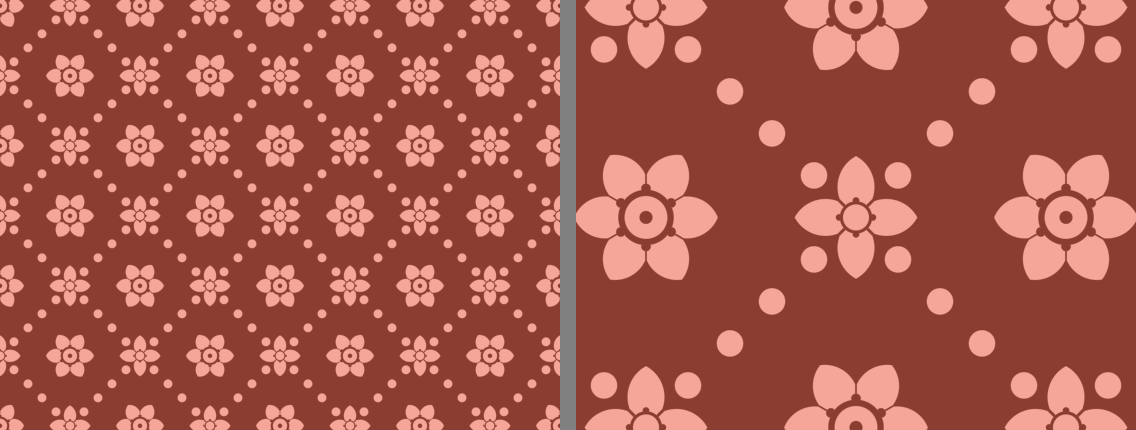
Left: the whole. Right: its middle third, enlarged.
Give the GLSL for this pattern, as a Shadertoy shader.

```glsl
// Two-tone floral lattice: six-petal and four-petal blossoms alternate on a
// checkerboard, with dotted diagonals joining the four-petal ones.
// Folded angles and circle arcs form the petals; one distance sets the colour.

float disc(vec2 p, float radius) {
    return length(p) - radius;
}

// Fold the plane into one sector around the +x axis, with y mirrored.
vec2 foldSector(vec2 p, float sector) {
    float angle = atan(p.y, p.x);
    angle -= sector * round(angle / sector);
    return length(p) * vec2(cos(angle), abs(sin(angle)));
}

// Pointed petal along +x: the overlap of two equal circles.
float petal(vec2 p, float middle, float halfLength, float halfWidth) {
    float sum = halfLength * halfLength / halfWidth;
    float radius = 0.5 * (sum + halfWidth);
    float offset = 0.5 * (sum - halfWidth);
    return length(vec2(p.x - middle, p.y + offset)) - radius;
}

// Distance inward from the border between neighbouring petals.
float sectorInset(vec2 p, float sector) {
    return p.x * sin(0.5 * sector) - p.y * cos(0.5 * sector);
}

float sixPetalFlower(vec2 p) {
    float sector = radians(60.0);
    vec2 q = foldSector(p, sector);
    float d = petal(q, 0.195, 0.147, 0.1);
    d = max(d, 0.004 - sectorInset(q, sector));

    // Scalloped dark collar, then the eye with its pupil
    vec2 notch = 0.138 * vec2(cos(0.5 * sector), sin(0.5 * sector));
    d = max(d, -min(disc(q, 0.132), disc(q - notch, 0.023)));
    return min(d, max(disc(p, 0.102), -disc(p, 0.031)));
}

float fourPetalFlower(vec2 p) {
    float sector = radians(90.0);
    vec2 q = foldSector(p, sector);
    float d = petal(q, 0.145, 0.147, 0.088);
    d = max(d, 0.007 - sectorInset(q, sector));

    // Notched petal bases around a small centre
    d = max(d, -min(disc(q, 0.077), disc(q - vec2(0.08, 0.0), 0.016)));
    return min(d, disc(p, 0.062));
}

// Four evenly spaced dots on the diagonal between four-petal flowers.
float diagonalDots(vec2 p) {
    vec2 cell = floor(p);
    vec2 f = p - cell;
    if (mod(cell.x + cell.y, 2.0) < 0.5) f.x = 1.0 - f.x;
    float along = clamp(round(2.5 * (f.x + f.y)), 1.0, 4.0) / 5.0;
    return disc(f - along, 0.063);
}

void mainImage(out vec4 fragColor, in vec2 fragCoord) {
    // Eight lattice steps, four full repeats, across; rows start at the top
    float pixel = 8.0 / iResolution.x;
    vec2 p = vec2(fragCoord.x, iResolution.y - fragCoord.y) * pixel;
    p.y -= 0.083;

    // Choose the blossom by checkerboard parity
    vec2 site = round(p);
    vec2 local = p - site;
    bool isSixPetal = mod(site.x + site.y, 2.0) < 0.5;
    float d = isSixPetal ? sixPetalFlower(local) : fourPetalFlower(local);
    d = min(d, diagonalDots(p));

    vec3 ground = vec3(0.54, 0.24, 0.19);
    vec3 blossom = vec3(0.96, 0.65, 0.60);
    float ink = 1.0 - smoothstep(-0.8 * pixel, 0.8 * pixel, d);
    fragColor = vec4(mix(ground, blossom, ink), 1.0);
}
```
